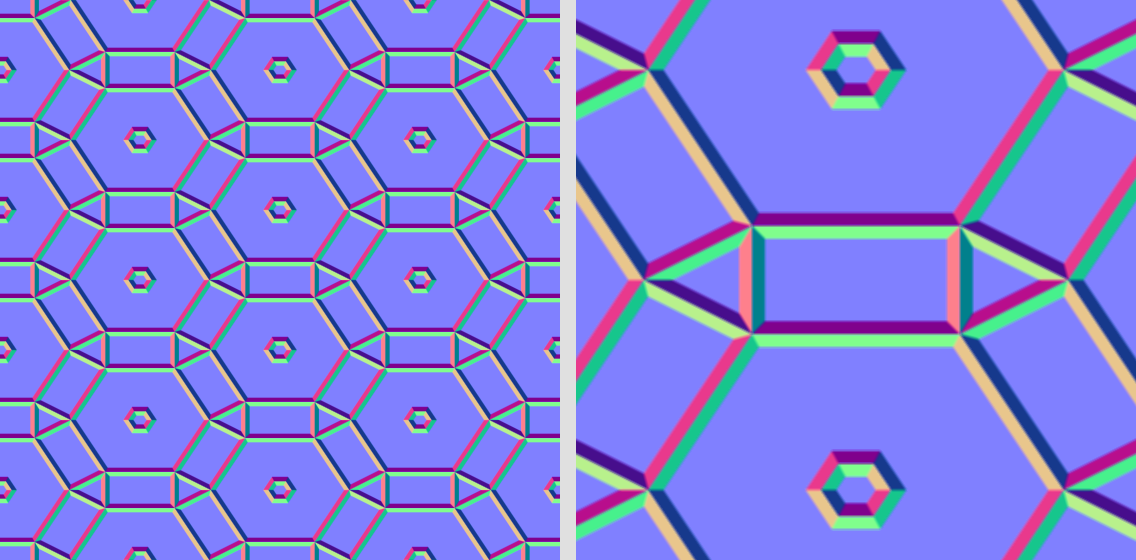
Left, the full canvas; right, a detail of the centre.
Write a three.js fragment shader that draws this texture map.

```glsl
// Tangent-space normal map of V-shaped grooves: staggered hexagon panels, each
// with a small hexagonal ring, joined by bars so rectangles and triangles lie between.
// A folded distance field gives the height; its slope becomes the normal colour.
#define GRID 8.0            // cell half-heights per canvas: 2 repeats across, 4 down
#define PERIOD vec2(4.0, 2.0)
#define PANEL 0.742         // panel size relative to its cell
#define RING 0.125          // ring size relative to its cell
#define GROOVE 0.058        // half width of a groove
#define STEEPNESS 10.0
#define SLOPE_STEP 0.005    // reach of the slope measurement
#define SOFTNESS 0.006      // spacing of the smoothing samples

varying vec2 vUv;

// Position relative to the nearest repeat of a centre
vec2 wrapAround(vec2 p, vec2 centre) {
  return mod(p - centre + 0.5 * PERIOD, PERIOD) - 0.5 * PERIOD;
}

// Hexagonal radius in the first quadrant: 1 on the cell border
float hexRadius(vec2 q) {
  return max(q.y, dot(q, vec2(0.75, 0.5)));
}

// Signed distance to a hexagon of the given size, first quadrant
float hexDistance(vec2 q, float size) {
  vec2 slant = vec2(0.75, 0.5);
  return max(q.y - size, (dot(q, slant) - size) / length(slant));
}

float segmentDistance(vec2 p, vec2 a, vec2 b) {
  vec2 ab = b - a;
  return length(p - a - ab * clamp(dot(p - a, ab) / dot(ab, ab), 0.0, 1.0));
}

// Height of the surface: 0 at groove bottoms, GROOVE on the flats
float surfaceHeight(vec2 p) {
  // Nearest of the two staggered centres, folded into one quadrant
  vec2 q = abs(wrapAround(p, vec2(2.0, 0.0)));
  vec2 other = abs(wrapAround(p, vec2(0.0, 1.0)));
  if (hexRadius(other) < hexRadius(q)) q = other;

  // Panel outline and ring
  float d = min(abs(hexDistance(q, PANEL)), abs(hexDistance(q, RING)));

  // Bars from the panel corners to the neighbouring panels
  vec2 corner = vec2(PANEL * 2.0 / 3.0, PANEL);
  vec2 tip = vec2(PANEL * 4.0 / 3.0, 0.0);
  d = min(d, segmentDistance(q, corner, vec2(corner.x, 2.0 - corner.y)));
  d = min(d, segmentDistance(q, corner, vec2(2.0 - tip.x, 1.0)));
  d = min(d, segmentDistance(q, tip, vec2(2.0, 1.0) - corner));
  return min(d, GROOVE);
}

vec3 surfaceNormal(vec2 p) {
  vec2 e = vec2(SLOPE_STEP, 0.0);
  vec2 slope = vec2(surfaceHeight(p + e.xy) - surfaceHeight(p - e.xy),
                    surfaceHeight(p + e.yx) - surfaceHeight(p - e.yx)) / (2.0 * SLOPE_STEP);
  return normalize(vec3(-STEEPNESS * slope, 1.0));
}

void main() {
  vec2 p = vUv * GRID;

  // Average a 3 by 3 block of samples for soft edges
  vec3 normal = vec3(0.0);
  for (int i = 0; i < 9; i++) {
    float k = float(i);
    vec2 offset = vec2(mod(k, 3.0), floor(k / 3.0)) - 1.0;
    normal += surfaceNormal(p + offset * SOFTNESS) / 9.0;
  }
  gl_FragColor = vec4(0.5 + 0.5 * normal, 1.0);
}
```
